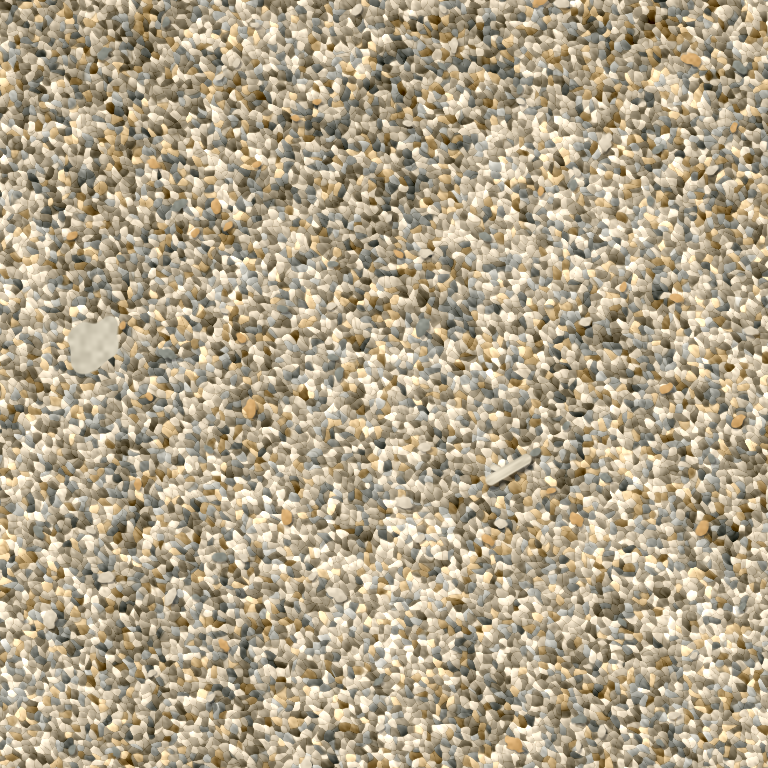
A WebGL 1 fragment shader for this texture:

```glsl
precision highp float;
uniform vec2 u_resolution;

vec3 hash3(vec2 p) {
  vec3 q = fract(p.xyx * vec3(0.1031, 0.1030, 0.0973));
  q += dot(q, q.yxz + 33.33);
  return fract((q.xxy + q.yzz) * q.zyx);
}

float noise(vec2 p) {
  vec2 i = floor(p), f = fract(p);
  f = f * f * (3.0 - 2.0 * f);
  return mix(mix(hash3(i).x, hash3(i + vec2(1, 0)).x, f.x),
             mix(hash3(i + vec2(0, 1)).x, hash3(i + vec2(1, 1)).x, f.x), f.y);
}

vec2 rotate(vec2 v, float a) {
  float c = cos(a), s = sin(a);
  return vec2(c * v.x + s * v.y, c * v.y - s * v.x);
}

float segment(vec2 p, vec2 a, vec2 b) {
  vec2 ab = b - a;
  return length(p - a - ab * clamp(dot(p - a, ab) / dot(ab, ab), 0.0, 1.0));
}

vec3 sandColor(float tone) {
  return mix(vec3(0.27, 0.23, 0.14), vec3(0.93, 0.87, 0.77), tone);
}

// Soft Voronoi of elongated grains, each with its own size, tilt, tone and tint
vec3 grains(vec2 p, float shade) {
  vec2 cell = floor(p);
  vec3 sum = vec3(0.0);
  float total = 0.0, strongest = 0.0;
  for (int y = -2; y <= 2; y++) {
    for (int x = -2; x <= 2; x++) {
      vec2 id = cell + vec2(x, y);
      vec3 place = hash3(id + 17.0), look = hash3(id + 211.0);
      vec2 d = p - id - 0.1 - 0.8 * place.xy;
      vec2 e = rotate(d, -0.85 + 2.2 * (place.z - 0.5)) * vec2(0.78, 1.35);
      float weight = exp(-11.0 * (dot(e, e) - 0.3 * look.z));
      float slate = step(look.y, 0.2), ochre = step(0.85, look.y);
      float tone = 0.14 + 1.02 * pow(look.x, 0.75);
      tone = tone * (1.0 - 0.28 * slate) + dot(d, vec2(-0.18, 0.26)) + shade;
      vec3 color = sandColor(tone);
      color += slate * vec3(-0.05, 0.0, 0.06) + ochre * vec3(0.04, -0.02, -0.11);
      sum += weight * color;
      total += weight;
      strongest = max(strongest, weight);
    }
  }
  float gap = 1.0 - smoothstep(0.4, 0.9, strongest / total);
  return sum / total - gap * vec3(0.13, 0.135, 0.15);
}

// Sparse larger pebbles with a shadow at the lower right
vec3 addPebbles(vec3 color, vec2 p) {
  vec2 cell = floor(p * 17.0);
  for (int y = -1; y <= 1; y++) {
    for (int x = -1; x <= 1; x++) {
      vec2 id = cell + vec2(x, y);
      vec3 place = hash3(id + 71.0), look = hash3(id + 139.0);
      vec2 d = p - (id + place.xy) / 17.0;
      float radius = mix(0.005, 0.011, look.x * look.x);
      float angle = 6.28 * look.y;
      vec2 e = rotate(d, angle) * vec2(0.8, 1.35);
      vec2 s = rotate(d - vec2(0.002, -0.003), angle) * vec2(0.8, 1.35);
      float rim = radius * (0.75 + 0.5 * noise(d * 190.0 + id * 7.0));
      float present = step(place.z, 0.32);
      vec3 stone = mix(vec3(0.88, 0.83, 0.74), vec3(0.55, 0.56, 0.52), step(0.45, look.z));
      stone = mix(stone, vec3(0.84, 0.67, 0.44), step(0.72, look.z));
      stone += dot(d, vec2(-4.0, 6.0)) + 0.1 * (noise(p * 230.0) - 0.5);
      color *= 1.0 - 0.35 * present * (1.0 - smoothstep(-0.002, 0.002, length(s) - rim));
      color = mix(color, stone, present * (1.0 - smoothstep(-0.0015, 0.0015, length(e) - rim)));
    }
  }
  return color;
}

float twig(vec2 p) {
  float stem = segment(p, vec2(0.639, 0.375), vec2(0.685, 0.402)) - 0.007;
  return min(stem, segment(p, vec2(0.642, 0.392), vec2(0.655, 0.386)) - 0.004);
}

void main() {
  vec2 p = gl_FragCoord.xy / min(u_resolution.x, u_resolution.y);

  // Sand with broad light and dark drifts
  float drift = 0.17 * (noise(p * 6.0 + 3.0) - 0.5) + 0.2 * (noise(p * 23.0) - 0.5);
  drift -= 0.07 * smoothstep(0.4, 1.0, p.y);
  vec2 warp = vec2(noise(p * 75.0), noise(p * 75.0 + 40.0)) - 0.5;
  vec3 color = grains(p * 108.0 + 0.6 * warp, drift + 0.03);
  color += 0.15 * (noise(rotate(p, -0.8) * vec2(170.0, 310.0)) - 0.5);
  color = addPebbles(color, p);

  // Pale shell flake
  vec2 f = rotate(p - vec2(0.125, 0.553), 0.8);
  float flake = length(f * vec2(0.85, 1.15)) - 0.025 - 0.018 * noise(p * 48.0);
  vec3 shell = vec3(0.82, 0.79, 0.71) + 0.12 * (noise(p * 130.0) - 0.5);
  color = mix(color, shell, 1.0 - smoothstep(-0.002, 0.002, flake));

  // Bleached twig and its shadow
  color *= 1.0 - 0.5 * (1.0 - smoothstep(-0.002, 0.003, twig(p - vec2(0.003, -0.006))));
  vec3 wood = vec3(0.88, 0.84, 0.75) + 0.15 * (noise(rotate(p, 0.53) * vec2(60.0, 300.0)) - 0.5);
  color = mix(color, wood, 1.0 - smoothstep(-0.0015, 0.0015, twig(p)));

  gl_FragColor = vec4(clamp(color, 0.0, 1.0), 1.0);
}
```
